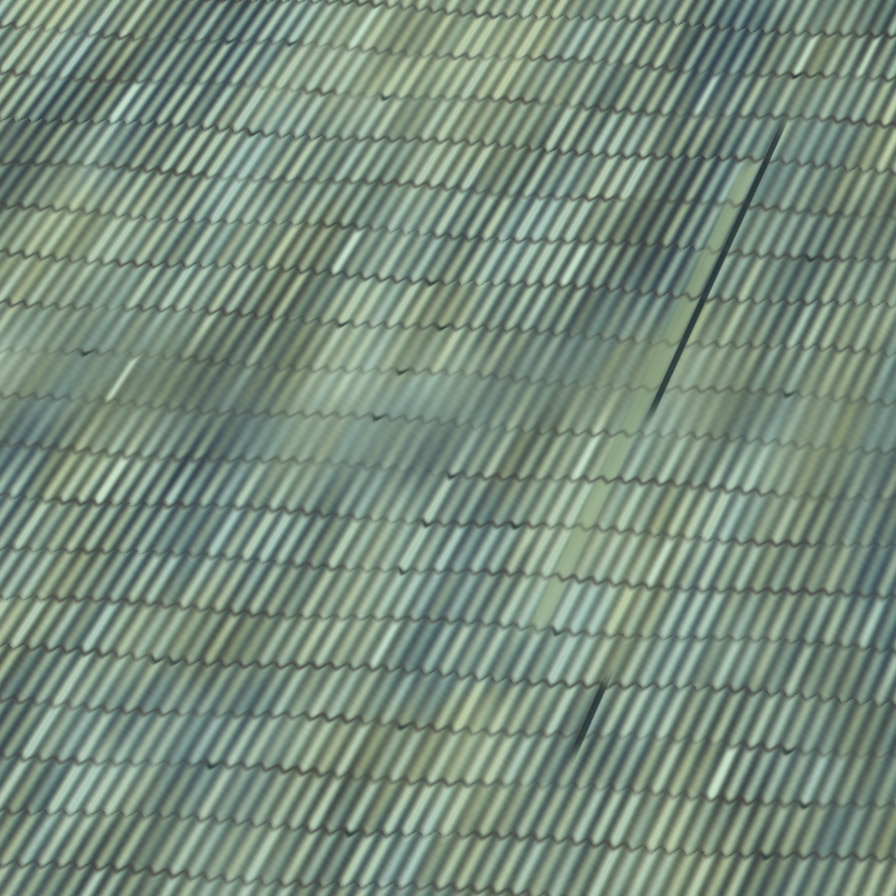
Give the GLSL for this texture, as a WebGL 2 fragment shader.

```glsl
#version 300 es
precision highp float;

#define RIDGES 51.0
#define RIDGE_CONTRAST 0.33
#define LEAN 0.62
#define FAN 0.23
#define ROWS 20.5
#define ROW_GROWTH 2.3
#define ROW_TILT 0.06
#define SEAM_WIDTH 0.055
#define SEAM_DEPTH 0.55
#define PATCH_AMOUNT 0.62
#define CELL_AMOUNT 0.42
#define HAZE 0.72

uniform vec2 u_resolution;
out vec4 fragColor;

const float TAU = 6.2831853;
const vec3 SHADOW = vec3(0.23, 0.28, 0.29);
const vec3 MOSS = vec3(0.47, 0.55, 0.48);
const vec3 PALE = vec3(0.70, 0.79, 0.70);
const vec3 RUST = vec3(0.26, 0.26, 0.25);
const vec3 GLINT = vec3(0.80, 0.91, 0.83);
const vec3 STRIP = vec3(0.57, 0.66, 0.53);
const vec3 SLIT = vec3(0.12, 0.18, 0.19);

float hash(vec2 p) {
  vec3 q = fract(p.xyx * vec3(0.1031, 0.1030, 0.0973));
  q += dot(q, q.yzx + 33.33);
  return fract((q.x + q.y) * q.z);
}

// Soft cellular noise: nearby feature points blend their values
float cellNoise(vec2 p) {
  vec2 base = floor(p);
  float total = 0.0, weights = 0.0;
  for (int j = -1; j <= 1; j++) {
    for (int i = -1; i <= 1; i++) {
      vec2 cell = base + vec2(i, j);
      vec2 point = cell + 0.2 + 0.6 * vec2(hash(cell), hash(cell + 71.0));
      vec2 d = p - point;
      float w = exp(-5.0 * dot(d, d));
      total += w * hash(cell + 19.0);
      weights += w;
    }
  }
  return total / weights;
}

// Soft band around a ridge line, limited to a span of heights
float band(float across, float along, float halfWidth, vec2 span) {
  float side = 1.0 - smoothstep(halfWidth * 0.6, halfWidth * 1.3, abs(across));
  float ends = smoothstep(span.x - 0.02, span.x + 0.02, along)
             * (1.0 - smoothstep(span.y - 0.02, span.y + 0.02, along));
  return side * ends;
}

void main() {
  vec2 uv = gl_FragCoord.xy / u_resolution;

  // Fanned ridge coordinate and receding row coordinate
  float t = uv.y - 0.5;
  float c = (uv.x - LEAN * t) / (1.0 - FAN * t);
  float depth = 1.0 - uv.y - ROW_TILT * uv.x;
  float r = ROWS * depth - ROW_GROWTH * depth * depth + 0.38;
  r += 0.05 * sin(c * 17.0 + r * 0.8) + 0.05 * cos(TAU * RIDGES * c);
  float row = floor(r);
  float f = r - row;

  // Each row of sheets sits slightly out of line
  float phase = RIDGES * c + 0.22 * (hash(vec2(row, 5.0)) - 0.5) + 0.16 * (f - 0.5);
  vec2 id = vec2(floor(phase), row);
  float wave = -cos(TAU * phase);
  float crest = 0.5 + 0.5 * wave;
  float inner = smoothstep(0.0, 0.15, f) * smoothstep(1.0, 0.85, f);

  // Broad weathering, drawn out along the ridges
  float broad = cellNoise(vec2(c * 7.0, uv.y * 4.5) + 40.0);
  float fine = cellNoise(vec2(c * 24.0, uv.y * 13.0) + 90.0);
  float streak = cos(TAU * 5.0 * c + 0.6 * sin(uv.y * 7.0));
  float weather = 0.6 * (broad - 0.5) + 0.4 * (fine - 0.5) - 0.09 * streak;

  // Hazy stretch across the middle where ridges lose contrast
  float bend = 0.55 + 0.03 * sin(uv.x * 11.0 + 0.5);
  float haze = exp(-pow((uv.y - bend) / 0.075, 2.0));
  float clarity = (1.0 - HAZE * haze) * (0.65 + 0.6 * cellNoise(uv * 6.0 + 11.0));

  // Brightness per sheet and per ridge
  float sheet = hash(id + 200.0) - 0.5;
  float ridge = hash(vec2(id.x, 300.0)) - 0.5;
  float grain = sin(uv.x * 390.0 + 3.0 * sin(uv.y * 170.0)) * sin(uv.y * 330.0 + uv.x * 90.0);
  float tone = 0.51 + RIDGE_CONTRAST * clarity * wave + PATCH_AMOUNT * weather;
  tone += CELL_AMOUNT * clarity * crest * (sheet * inner + 0.5 * ridge) + 0.025 * grain;
  tone = clamp(tone, 0.0, 1.0);
  vec3 color = tone < 0.5 ? mix(SHADOW, MOSS, tone * 2.0) : mix(MOSS, PALE, tone * 2.0 - 1.0);

  // Yellow-green to blue-green drift with cool and warm ridge flanks
  float tint = 0.9 * (cellNoise(vec2(c * 16.0, uv.y * 9.0) + 150.0) - 0.5);
  tint += 0.7 * (hash(id + 400.0) - 0.5) * crest * inner;
  color += vec3(0.045, 0.008, -0.075) * tint;
  color += vec3(0.018, -0.004, -0.008) * sin(TAU * phase) * clarity;

  // Pale strip, with dark slits beside and below it
  float strip = band(c - 0.692, t, 0.010, vec2(-0.20, 0.32));
  color = mix(color, STRIP + 0.07 * (fine - 0.5), 0.85 * strip);
  float slit = band(c - 0.709, t, 0.004, vec2(0.04, 0.36));
  slit = max(slit, band(c - 0.790, t, 0.004, vec2(-0.34, -0.26)));
  color = mix(color, SLIT, 0.8 * slit);

  // Overlap seams, uneven in strength, with occasional dark chips
  float seam = exp(-pow(min(f, 1.0 - f) / SEAM_WIDTH, 2.0));
  float nearest = floor(r + 0.5);
  float wear = cellNoise(vec2(c * 20.0, nearest * 3.7));
  float chip = step(0.975, hash(vec2(id.x, nearest) + 500.0)) * crest;
  float seamStrength = SEAM_DEPTH * (0.3 + 1.1 * wear) * (1.0 - 0.45 * haze);
  color = mix(color, RUST, seam * min(seamStrength, 1.0));
  color = mix(color, SLIT, seam * chip * 0.7);

  // Rare bright sheets
  float glint = step(0.988, hash(id + 600.0)) * crest * crest * inner;
  color = mix(color, GLINT, 0.75 * glint);

  fragColor = vec4(clamp(color, 0.0, 1.0), 1.0);
}
```
